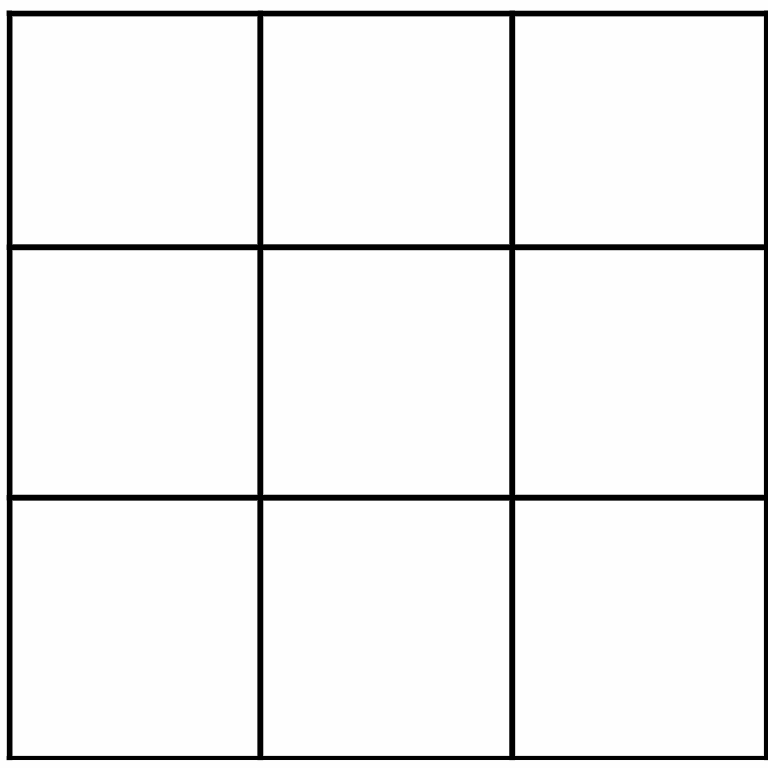
Give the GLSL for this pattern, as a Shadertoy shader.

```glsl
// Draws a three by three grid of white cells, slightly uneven in height, ruled in black.
#define COLUMN_LINES vec4(0.0124, 0.3390, 0.6670, 0.9985)
#define ROW_LINES vec4(0.0130, 0.3520, 0.6780, 0.9825)
#define LINE_WIDTH 0.0077
#define BOTTOM_WIDTH 0.0056
#define SOFTNESS 0.0016
#define PAPER vec3(0.998)
#define INK vec3(0.0)

// Coverage of a straight stroke, from the distance to its centre line
float stroke(float distanceToLine, float width) {
    return 1.0 - smoothstep(-0.5, 0.5, (abs(distanceToLine) - 0.5 * width) / SOFTNESS);
}

// Coverage of the box that bounds the outer rules
float frameMask(vec2 p) {
    vec2 low = vec2(COLUMN_LINES.x - 0.5 * LINE_WIDTH, ROW_LINES.x - 0.5 * BOTTOM_WIDTH);
    vec2 high = vec2(COLUMN_LINES.w, ROW_LINES.w) + 0.5 * LINE_WIDTH;
    vec2 outside = max(low - p, p - high);
    return 1.0 - smoothstep(-0.5, 0.5, max(outside.x, outside.y) / SOFTNESS);
}

void mainImage(out vec4 fragColor, in vec2 fragCoord) {
    vec2 p = fragCoord / iResolution.xy;
    vec4 columns = COLUMN_LINES;
    vec4 rows = ROW_LINES;

    // Rules in both directions; the lowest one is thinner
    float ink = 0.0;
    for (int i = 0; i < 4; i++) {
        float rowWidth = i == 0 ? BOTTOM_WIDTH : LINE_WIDTH;
        ink = max(ink, stroke(p.x - columns[i], LINE_WIDTH));
        ink = max(ink, stroke(p.y - rows[i], rowWidth));
    }

    // Trim the ends at the frame
    ink *= frameMask(p);
    fragColor = vec4(mix(PAPER, INK, ink), 1.0);
}
```
